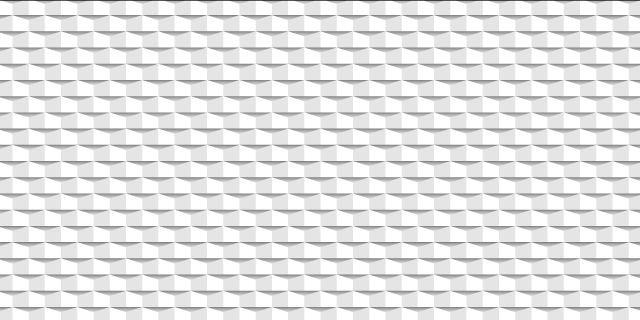
Give the GLSL for this pattern, as a Shadertoy shader.

```glsl
// Staggered courses of folded paper blocks: a white left face, a grey right face
// and a shaded triangular top that is deepest at the front corner.
// Each block is found by a half-shifted repeat; a small sample grid smooths edges.

// Lengths are in canvas heights, measured from the upper left corner.
const float FACE_SIZE = 0.05068;               // side of one square face
const vec2 GRID_ORIGIN = vec2(0.0388, 0.0471); // a corner of the face grid
const float RULE_WIDTH = 0.0026;               // dark rule along the top border

const float TOP_DEPTH = 0.32;   // depth of the top face at its corner, in faces
const float SHADE_CURVE = 0.75; // how quickly the top face lightens
const float LIT_FACE = 1.0;
const float SIDE_FACE = 0.898;
const float SHADE_DARK = 0.47;
const float SHADE_LIGHT = 0.87;
const float RULE_TONE = 0.12;
const int SAMPLES = 4;          // samples per pixel along each axis

float blockTone(vec2 pos) {
    vec2 grid = (pos - GRID_ORIGIN) / FACE_SIZE;
    float row = floor(grid.y);
    float drop = grid.y - row;

    // Signed distance from the front corner, alternating by one face per row
    float side = mod(grid.x + row, 2.0) - 1.0;
    float face = side < 0.0 ? LIT_FACE : SIDE_FACE;

    // Triangular top face with a vertical shade
    float topEdge = TOP_DEPTH * (1.0 - abs(side));
    float shade = mix(SHADE_DARK, SHADE_LIGHT, pow(min(drop / TOP_DEPTH, 1.0), SHADE_CURVE));
    return drop < topEdge ? shade : face;
}

void mainImage(out vec4 fragColor, in vec2 fragCoord) {
    float tone = 0.0;
    for (int j = 0; j < SAMPLES; j++) {
        for (int i = 0; i < SAMPLES; i++) {
            vec2 offset = (vec2(i, j) + 0.5) / float(SAMPLES) - 0.5;
            vec2 pos = (fragCoord + offset) / iResolution.y;
            pos.y = 1.0 - pos.y;
            tone += pos.y < RULE_WIDTH ? RULE_TONE : blockTone(pos);
        }
    }
    fragColor = vec4(vec3(tone / float(SAMPLES * SAMPLES)), 1.0);
}
```
